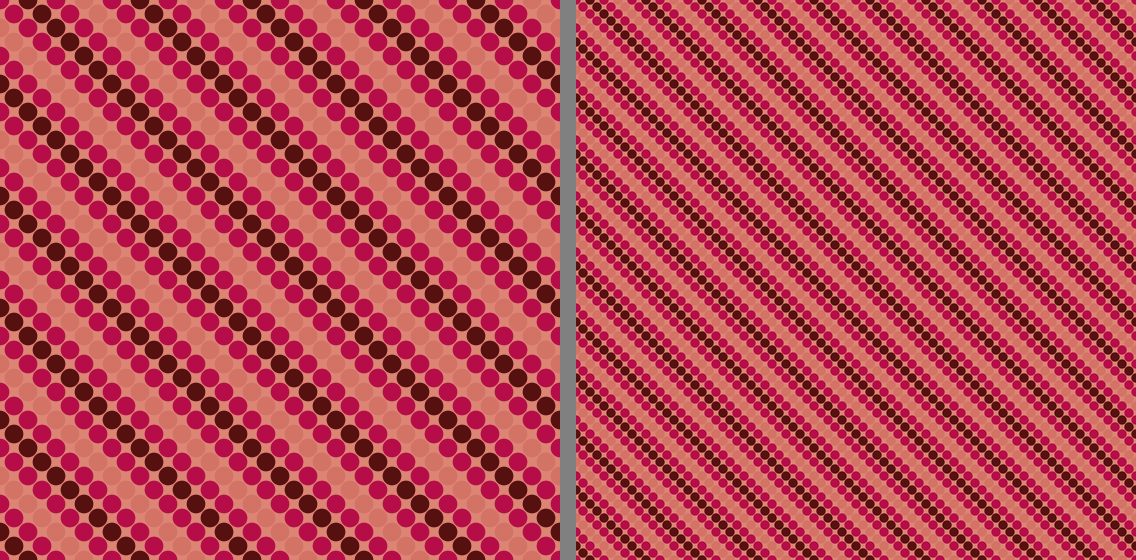
Left: one tile. Right: repeated 2 by 2.
This pattern is drawn by a Shadertoy shader. Its source:

```glsl
// Diagonal stripes of round dots on a staggered grid, four dots per stripe period.

const float REPEATS = 5.0;        // stripe periods across and down
const float DOTS_PER_STRIPE = 4.0;
const float DOT_RADIUS = 0.667;   // in half-steps of the grid; 0.707 would touch

const vec3 GROUND  = vec3(0.862, 0.520, 0.460);
const vec3 SALMON  = vec3(0.822, 0.450, 0.400);
const vec3 CRIMSON = vec3(0.714, 0.047, 0.280);
const vec3 MAROON  = vec3(0.337, 0.062, 0.060);

// Colour of the dot row: crimson, maroon, crimson, salmon.
vec3 dotColour(float row) {
    float k = mod(row, DOTS_PER_STRIPE);
    if (k > 0.5 && k < 1.5) return MAROON;
    if (k > 2.5 && k < 3.5) return SALMON;
    return CRIMSON;
}

void mainImage(out vec4 fragColor, in vec2 fragCoord) {
    // Half-steps of the staggered grid, a whole number per canvas side
    float halfSteps = 2.0 * DOTS_PER_STRIPE * REPEATS;
    vec2 p = fragCoord / iResolution.xy * halfSteps;
    float pixel = halfSteps / min(iResolution.x, iResolution.y);

    // Diagonal axes: x counts rows across the stripes, y runs along them
    vec2 diagonal = 0.5 * vec2(p.x + p.y, p.x - p.y);
    vec2 cell = floor(diagonal + 0.5);

    // Signed distance to the nearest dot, back in half-steps
    float dist = length(diagonal - cell) * sqrt(2.0) - DOT_RADIUS;
    float coverage = clamp(0.5 - dist / pixel, 0.0, 1.0);

    fragColor = vec4(mix(GROUND, dotColour(cell.x), coverage), 1.0);
}
```
